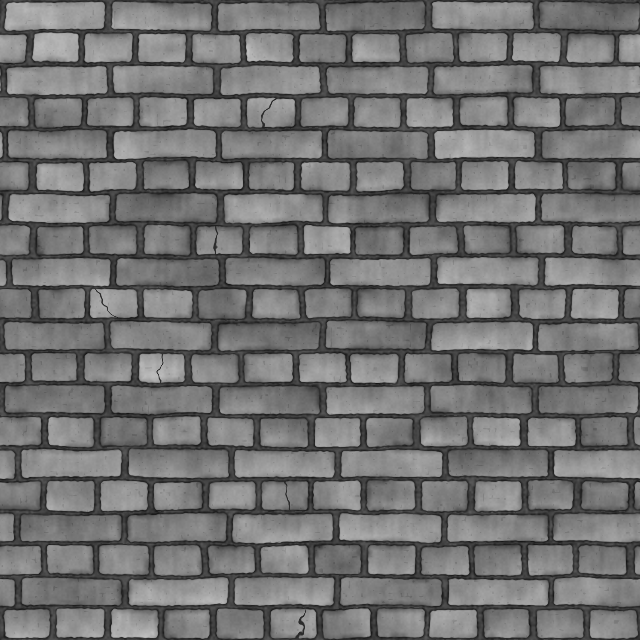
Reproduce this texture procedurally as a Shadertoy shader.

```glsl
// Weathered grey brick wall: 20 courses, alternating 6 long and 12 short bricks.
// Each brick is a rounded box with its own tone, tilt and stains, set in dark
// grainy mortar; wrapped value noise roughens edges, and a few bricks crack.

const float COURSES = 20.0;        // one unit of length = one course height
const float LONG_COUNT = 6.0;
const float SHORT_COUNT = 12.0;
const float CORNER_RADIUS = 0.11;
const float MORTAR_DARK = 0.145;
const float MORTAR_LIGHT = 0.275;
const float CRACK_TONE = 0.17;

float hash(vec2 p) {
    vec3 q = fract(vec3(p.xyx) * 0.1031);
    q += dot(q, q.yzx + 33.33);
    return fract((q.x + q.y) * q.z);
}

// Value noise with a whole number of cells over the canvas, so it wraps.
float noise(vec2 uv, vec2 cells) {
    vec2 p = uv * cells;
    vec2 i = floor(p), f = fract(p);
    f = f * f * (3.0 - 2.0 * f);
    vec2 a = mod(i, cells), b = mod(i + 1.0, cells);
    return mix(mix(hash(a), hash(vec2(b.x, a.y)), f.x),
               mix(hash(vec2(a.x, b.y)), hash(b), f.x), f.y);
}

float fbm(vec2 uv, vec2 cells) {
    return 0.55 * noise(uv, cells) + 0.3 * noise(uv, cells * 2.0)
         + 0.15 * noise(uv, cells * 4.0);
}

float roundedBox(vec2 p, vec2 halfSize, float radius) {
    vec2 q = abs(p) - halfSize + radius;
    return length(max(q, 0.0)) + min(max(q.x, q.y), 0.0) - radius;
}

// Horizontal shift of a course, counted from the top.
float courseShift(float row) {
    if (row < 10.0) return 0.08 + 0.02 * row;
    return 0.05 + 0.5 * step(12.5, row) + 0.3 * step(18.5, row);
}

// Displacement that makes joints wavy and brick edges ragged.
vec2 edgeWarp(vec2 uv) {
    vec2 wave = vec2(noise(uv, vec2(18.0)), noise(uv + 0.37, vec2(18.0))) - 0.5;
    vec2 rough = vec2(noise(uv, vec2(190.0)), noise(uv + 0.61, vec2(190.0))) - 0.5;
    return 0.09 * wave + 0.035 * rough;
}

float mortarTone(vec2 uv, float d) {
    float grain = noise(uv, vec2(260.0)) - 0.5;
    float patches = fbm(uv, vec2(45.0)) - 0.5;
    float tone = mix(MORTAR_DARK, MORTAR_LIGHT, smoothstep(0.0, 0.09, d));
    return tone + 0.09 * grain + 0.12 * patches;
}

float brickTone(vec2 uv, vec2 local, vec2 halfSize, float d, vec2 id) {
    float tone = mix(0.44, 0.61, hash(id + 3.7));
    tone += 0.06 * smoothstep(0.78, 0.95, hash(id + 9.1));
    // Soft gradients, usually lighter toward the lower edge
    vec2 slope = vec2(hash(id + 21.3) - 0.5, hash(id + 35.9) - 0.25);
    tone += dot(slope * vec2(0.09, 0.11), local / halfSize);
    // Clouds, vertical streaks and grain
    tone += 0.2 * (fbm(uv, vec2(26.0)) - 0.5);
    tone += 0.045 * (noise(uv, vec2(150.0, 28.0)) - 0.5);
    tone += 0.03 * (noise(uv, vec2(330.0)) - 0.5);
    tone -= 0.06 * smoothstep(0.86, 0.96, noise(uv + 0.23, vec2(210.0)));
    // Grime around the rim
    float grime = smoothstep(0.45, 0.8, noise(uv + 0.71, vec2(30.0)));
    tone -= 0.12 * grime * smoothstep(-0.2, 0.0, d);
    return tone - 0.07 * smoothstep(-0.045, 0.0, d);
}

// Coverage of one jagged, tapering crack across a brick.
float crackMask(vec2 uv, vec2 local, vec2 id, float soft) {
    float lean = 1.5 * (hash(id + 51.7) - 0.5);
    float jag = 0.3 * (noise(uv, vec2(60.0)) - 0.5)
              + 0.12 * (noise(uv, vec2(150.0)) - 0.5);
    float start = 0.7 * (hash(id + 64.3) - 0.5);
    float width = mix(0.012, 0.04, noise(uv + 0.13, vec2(50.0)));
    float d = abs(local.x - start - lean * local.y - jag) - width;
    float present = step(0.945, hash(id + 77.1));
    return present * (1.0 - smoothstep(-soft, soft, d));
}

void mainImage(out vec4 fragColor, in vec2 fragCoord) {
    vec2 uv = fragCoord / iResolution.xy;
    uv.y = 1.0 - uv.y;
    float soft = max(0.6 * COURSES / iResolution.y, 0.008);

    // Course and brick cell
    vec2 p = uv * COURSES + edgeWarp(uv);
    float row = mod(floor(p.y), COURSES);
    float isShort = mod(row, 2.0);
    float count = mix(LONG_COUNT, SHORT_COUNT, isShort);
    float pitch = COURSES / count;
    float x = (p.x - courseShift(row)) / pitch - 0.5 * isShort;
    vec2 id = vec2(mod(floor(x), count), row);
    vec2 local = vec2((fract(x) - 0.5) * pitch, fract(p.y) - 0.5);

    // Brick outline with slight individual offset, tilt and size
    local.x += 0.05 * (hash(id + 11.3) - 0.5);
    local.y += 0.025 * (hash(id + 17.9) - 0.5) + 0.025 * (hash(id + 5.3) - 0.5) * local.x;
    vec2 halfSize = vec2(0.5 * pitch - 0.09, mix(0.423, 0.442, isShort));
    halfSize.x -= 0.03 * hash(id + 41.1);
    float d = roundedBox(local, halfSize, CORNER_RADIUS);

    // Compose
    float face = brickTone(uv, local, halfSize, d, id);
    face = mix(face, CRACK_TONE, isShort * crackMask(uv, local, id, soft));
    float tone = mix(face, mortarTone(uv, d), smoothstep(-soft, soft, d));
    fragColor = vec4(vec3(clamp(tone, 0.0, 1.0)), 1.0);
}
```
